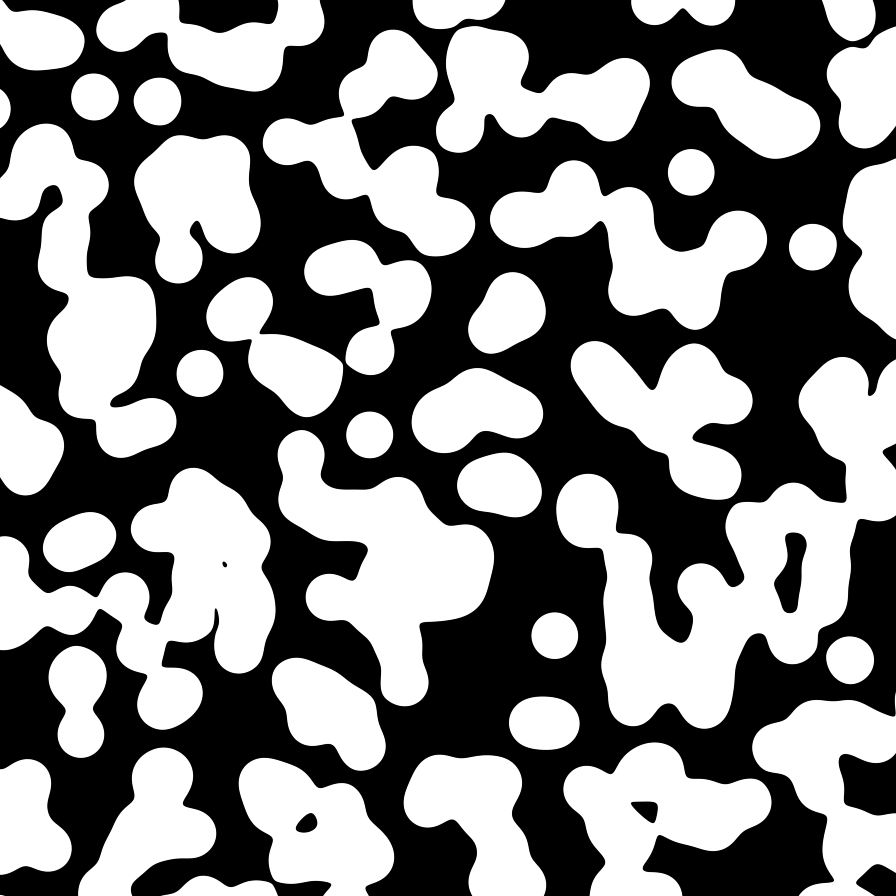
A three.js fragment shader for this texture:

```glsl
// White metaballs on black: randomly scattered equal dots whose Gaussian
// fields add up, so that neighbours fuse into blobs with soft necks.
// The field is cut at one level and its gradient gives a thin smooth edge.

varying vec2 vUv;

const float CELLS = 8.0;            // grid cells across the canvas
const int DOTS_PER_CELL = 4;
const float DOT_RADIUS = 0.026;     // radius of a lone dot
const float FALLOFF = 1820.0;       // steepness of the fusing field
const float EDGE_WIDTH = 0.0007;    // half width of the smoothed edge
const vec3 BACKGROUND = vec3(0.0);
const vec3 BLOB = vec3(1.0);

float hash(vec2 p) {
  return fract(sin(dot(p, vec2(127.1, 311.7))) * 43758.5453);
}

vec2 hash2(vec2 p) {
  return vec2(hash(p), hash(p + vec2(37.3, 17.9)));
}

// Centre of one dot, placed anywhere within its cell
vec2 dotCentre(vec2 cell, float index) {
  return (cell + hash2(cell + index * vec2(5.37, 9.71))) / CELLS;
}

// Field of one dot: gradient in xy, value in z (1 on the rim of a lone dot)
vec3 dotField(vec2 p, vec2 centre, float radius, float falloff) {
  vec2 offset = p - centre;
  float value = exp(falloff * (radius * radius - dot(offset, offset)));
  return vec3(-2.0 * falloff * offset * value, value);
}

// Sum of the fields of all dots in the surrounding cells
vec3 blobField(vec2 p) {
  vec2 home = floor(p * CELLS);
  vec3 field = vec3(0.0);
  for (int y = -1; y <= 1; y++) {
    for (int x = -1; x <= 1; x++) {
      vec2 cell = home + vec2(float(x), float(y));
      for (int i = 0; i < DOTS_PER_CELL; i++) {
        vec2 centre = dotCentre(cell, float(i));
        field += dotField(p, centre, DOT_RADIUS, FALLOFF);
      }
    }
  }
  return field;
}

// Approximate distance to the level line, positive inside the blobs
float levelDistance(vec3 field) {
  float value = max(field.z, 1e-9);
  float slope = length(field.xy) / value;
  return log(value) / max(slope, 1.0);
}

void main() {
  float inside = levelDistance(blobField(vUv));
  float mask = smoothstep(-EDGE_WIDTH, EDGE_WIDTH, inside);
  gl_FragColor = vec4(mix(BACKGROUND, BLOB, mask), 1.0);
}
```
